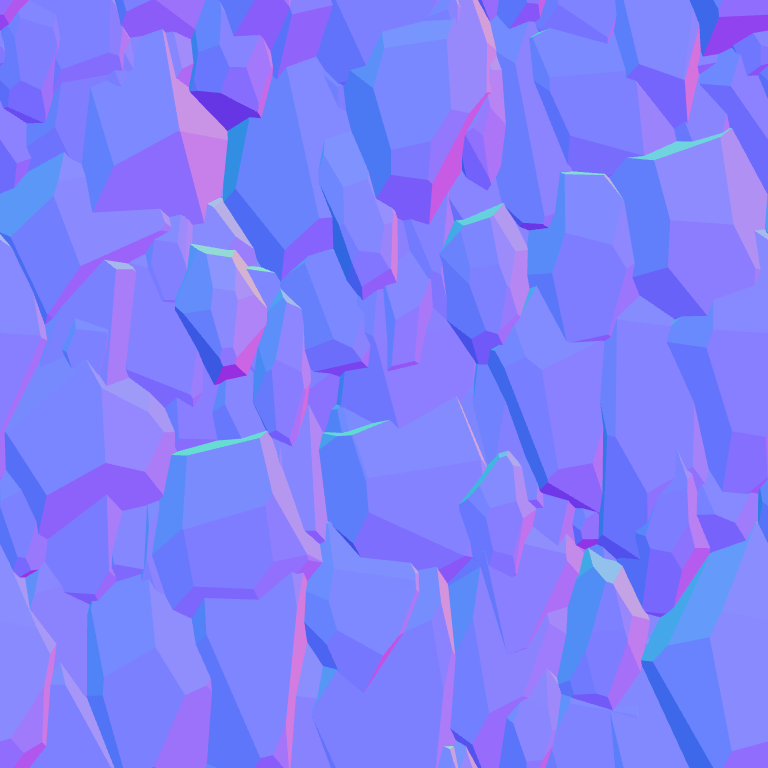
This texture map is drawn by a WebGL 2 fragment shader. Its source:

```glsl
#version 300 es
precision highp float;
// Tangent-space normal map of a faceted cliff face that tiles on both axes.
// Each rock is a tilted front plane cut by broad bevels and a thin steep rim;
// the highest rock wins, and the slope of its lowest plane gives the colour.

uniform vec2 u_resolution;
out vec4 outColor;

const float TAU = 6.2831853;
const int SEARCH = 2;                          // neighbour cells visited
const int BEVELS = 6;
const int RIMS = 8;
const float BOUND = 2.3;                       // skip radius, in rock extents
const float UPRIGHT = 0.55;                    // below 1 favours vertical edges
const vec2 TILT_MEAN = vec2(0.02, 0.025);
const vec2 TILT_SPREAD = vec2(0.17, 0.11);
const vec2 LEAN = vec2(-0.1, 0.3);             // rotation range, radians
const vec2 SIDE_SLOPE = vec2(0.1, 0.42);
const vec2 UNDER_SLOPE = vec2(0.1, 0.36);
const vec2 TOP_SLOPE = vec2(0.02, 0.12);
const vec2 BEVEL_REACH = vec2(0.5, 0.85);
const vec2 RIM_SLOPE = vec2(0.32, 0.95);
const vec2 RIM_REACH = vec2(0.88, 1.12);

// Four subsamples per pixel are carried side by side in vec4 lanes.
const vec4 SUB_X = vec4(-0.375, 0.125, 0.375, -0.125);
const vec4 SUB_Y = vec4(-0.125, -0.375, 0.125, 0.375);

struct Surface {
    vec4 height;
    vec4 slopeX;
    vec4 slopeY;
};

vec2 hash2(vec2 cell, float salt) {
    vec2 k = vec2(dot(cell, vec2(127.1, 311.7)), dot(cell, vec2(269.5, 183.3)));
    return fract(sin(k + salt * vec2(74.7, 41.3)) * 43758.5453);
}

// Lower the rock to one more plane wherever that plane lies beneath it.
void cut(inout Surface rock, vec4 height, vec2 slope) {
    vec4 below = step(height, rock.height);
    rock.height = min(rock.height, height);
    rock.slopeX = mix(rock.slopeX, vec4(slope.x), below);
    rock.slopeY = mix(rock.slopeY, vec4(slope.y), below);
}

// Keep whichever surface is higher.
void stack(inout Surface wall, Surface rock) {
    vec4 above = step(wall.height, rock.height);
    wall.height = max(wall.height, rock.height);
    wall.slopeX = mix(wall.slopeX, rock.slopeX, above);
    wall.slopeY = mix(wall.slopeY, rock.slopeY, above);
}

vec2 facetDirection(float turn, mat2 lean) {
    return lean * normalize(vec2(cos(turn * TAU), UPRIGHT * sin(turn * TAU)));
}

Surface makeRock(vec4 x, vec4 y, vec2 id, vec2 extent, float lift, float salt) {
    vec2 tilt = TILT_MEAN + TILT_SPREAD * (hash2(id, salt + 1.0) - 0.5);
    float turn = hash2(id, salt + 2.0).x;
    float angle = mix(LEAN.x, LEAN.y, turn * turn);
    mat2 lean = mat2(cos(angle), sin(angle), -sin(angle), cos(angle));
    vec4 front = lift - tilt.x * x - tilt.y * y;
    Surface rock = Surface(front, vec4(tilt.x), vec4(tilt.y));

    // Broad bevels: the top sinks softly, the flanks and underside fall away.
    for (int i = 0; i < BEVELS; i++) {
        vec2 r = hash2(id, salt + 3.0 + float(i));
        vec2 dir = facetDirection((float(i) + 0.5 + 0.6 * (r.x - 0.5)) / float(BEVELS), lean);
        float up = smoothstep(0.45, 0.8, dir.y);
        float down = smoothstep(0.3, 0.8, -dir.y);
        vec2 range = mix(mix(SIDE_SLOPE, UNDER_SLOPE, down), TOP_SLOPE, up);
        float slope = mix(range.x, range.y, r.y);
        float reach = mix(BEVEL_REACH.x, BEVEL_REACH.y, fract(r.x * 7.0 + r.y));
        reach *= length(extent * (dir * lean)) * (1.0 + 0.15 * dir.x) * (1.0 - 0.6 * up);
        cut(rock, front - slope * (dir.x * x + dir.y * y - reach), tilt + slope * dir);
    }
    // Broken rim, steep but low.
    for (int i = 0; i < RIMS; i++) {
        vec2 r = hash2(id, salt + 13.0 + float(i));
        vec2 dir = facetDirection((float(i) + 0.8 * (r.x - 0.5)) / float(RIMS), lean);
        float slope = mix(RIM_SLOPE.x, RIM_SLOPE.y, r.y * r.y) + 0.35 * max(dir.y, 0.0);
        float reach = length(extent * (dir * lean));
        reach *= mix(RIM_REACH.x, RIM_REACH.y, fract(r.x * 5.0 + r.y));
        cut(rock, front - slope * (dir.x * x + dir.y * y - reach), tilt + slope * dir);
    }
    return rock;
}

// Scatter one rock per cell; ids wrap so the layer repeats across the canvas.
void addLayer(inout Surface wall, vec2 p, vec2 cells, vec2 extent, vec2 lift, float salt) {
    vec2 home = floor(p * cells);
    for (int j = -SEARCH; j <= SEARCH; j++) {
        for (int i = -SEARCH; i <= SEARCH; i++) {
            vec2 cell = home + vec2(i, j);
            vec2 id = mod(cell, cells);
            vec2 q = p - (cell + hash2(id, salt)) / cells;
            vec2 size = extent * mix(vec2(0.75), vec2(1.15), hash2(id, salt + 30.0));
            if (length(q / size) > BOUND) continue;
            float top = mix(lift.x, lift.y, hash2(id, salt + 31.0).x);
            vec4 x = q.x + SUB_X / u_resolution.x;
            vec4 y = q.y + SUB_Y / u_resolution.y;
            stack(wall, makeRock(x, y, id, size, top, salt));
        }
    }
}

void main() {
    vec2 p = gl_FragCoord.xy / u_resolution;
    Surface wall = Surface(vec4(-1.0), vec4(0.0), vec4(0.0));
    addLayer(wall, p, vec2(7.0, 3.0), vec2(0.08, 0.26), vec2(0.0, 0.014), 5.0);     // columns
    addLayer(wall, p, vec2(6.0, 5.0), vec2(0.085, 0.125), vec2(0.0, 0.022), 47.0);  // blocks
    addLayer(wall, p, vec2(7.0, 5.0), vec2(0.032, 0.085), vec2(-0.004, 0.018), 89.0); // splinters

    vec3 color = vec3(0.0);
    for (int k = 0; k < 4; k++) {
        vec3 normal = normalize(vec3(wall.slopeX[k], wall.slopeY[k], 1.0));
        color += 0.25 * (0.5 + 0.5 * normal);
    }
    outColor = vec4(color, 1.0);
}
```
